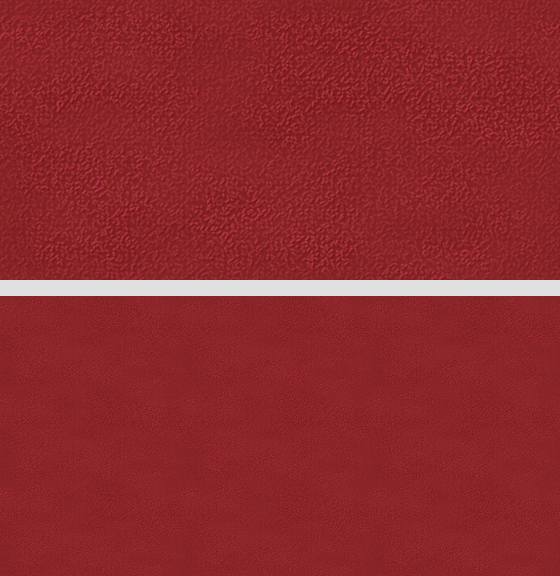
Top, the tile; bottom, the same tile 3 across and 3 down.
Write a Shadertoy shader that draws this texture.

```glsl
// Red woven cloth: short crossed diagonal threads, embossed, in livelier and calmer patches.

#define CELLS vec2(112.0, 62.0)         // thread cells across the tile
#define PATCHES vec2(10.0, 9.0)         // contrast patches across the tile
#define LENGTH_RANGE vec2(0.002, 0.0075) // half lengths in canvas heights
#define THREAD_RADIUS 0.0078
#define LIGHT_OFFSET vec2(-0.0042, 0.0042)
#define CONTRAST_RANGE vec2(0.55, 1.25)
#define RELIEF 0.85
#define MEAN_HEIGHT 0.39
#define BRIGHTNESS_DRIFT 0.22
#define SHADOW_RED vec3(0.465, 0.092, 0.088)
#define CLOTH_RED vec3(0.545, 0.149, 0.161)
#define SHINE_RED vec3(0.69, 0.20, 0.285)

const vec2 TILE = vec2(2.0, 1.0);

float hash(vec2 p) {
    return fract(sin(dot(p, vec2(127.1, 311.7))) * 43758.5453);
}

// Value noise that wraps after a whole number of cells.
float tiledNoise(vec2 uv, vec2 cells) {
    vec2 p = uv * cells;
    vec2 id = floor(p);
    vec2 f = smoothstep(0.0, 1.0, p - id);
    vec2 a = mod(id, cells);
    vec2 b = mod(id + 1.0, cells);
    return mix(mix(hash(a), hash(vec2(b.x, a.y)), f.x),
               mix(hash(vec2(a.x, b.y)), hash(b), f.x), f.y);
}

float segmentDistance(vec2 p, vec2 dir, float halfLength) {
    float along = clamp(dot(p, dir), -halfLength, halfLength);
    return length(p - dir * along);
}

// Height of the topmost thread; each cell holds one slanted thread.
float threadHeight(vec2 p) {
    vec2 cellSize = TILE / CELLS;
    vec2 home = floor(p / cellSize);
    float height = 0.0;
    for (int y = -1; y <= 1; y++) {
        for (int x = -1; x <= 1; x++) {
            vec2 cell = home + vec2(x, y);
            vec2 id = mod(cell, CELLS);
            vec2 jitter = vec2(hash(id + 11.3), hash(id + 47.9)) - 0.5;
            vec2 center = (cell + 0.5 + 0.75 * jitter) * cellSize;

            // Loosely alternating slant.
            float slant = mod(id.x + id.y, 2.0) < 0.5 ? 1.0 : -1.0;
            if (hash(id + 83.1) < 0.35) slant = -slant;
            float angle = slant * mix(0.4, 1.2, hash(id + 5.7));
            float halfLength = mix(LENGTH_RANGE.x, LENGTH_RANGE.y, hash(id + 61.4));

            float d = segmentDistance(p - center, vec2(cos(angle), sin(angle)), halfLength);
            float lift = mix(0.45, 1.0, hash(id + 29.5));
            height = max(height, lift * (1.0 - smoothstep(0.0, THREAD_RADIUS, d)));
        }
    }
    return height;
}

void mainImage(out vec4 fragColor, in vec2 fragCoord) {
    vec2 uv = fragCoord / iResolution.xy;
    vec2 p = uv * TILE;

    // Emboss: compare the height with that of a point towards the light.
    float height = threadHeight(p);
    float emboss = height - threadHeight(p + LIGHT_OFFSET);
    float tone = RELIEF * (emboss + height - MEAN_HEIGHT);

    // Broad patches of stronger and weaker relief, with a slight drift in brightness.
    float patchNoise = mix(tiledNoise(uv, PATCHES), tiledNoise(uv, 2.0 * PATCHES), 0.35);
    tone *= mix(CONTRAST_RANGE.x, CONTRAST_RANGE.y, smoothstep(0.2, 0.8, patchNoise));
    tone += BRIGHTNESS_DRIFT * (tiledNoise(uv + 0.37, PATCHES) - 0.5);

    // Shadow, cloth and shine ramp.
    vec3 color = mix(CLOTH_RED, SHADOW_RED, clamp(-tone, 0.0, 1.0));
    color = mix(color, SHINE_RED, clamp(tone, 0.0, 1.0));
    fragColor = vec4(color, 1.0);
}
```
